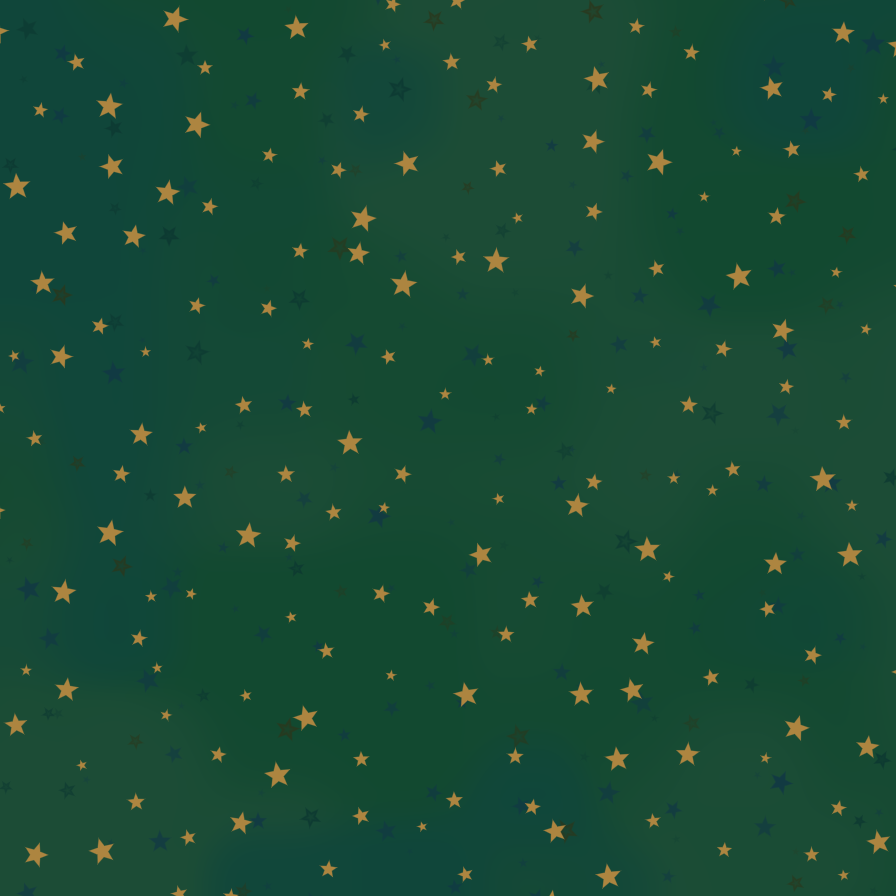
Reproduce this pattern procedurally as a WebGL 2 fragment shader.

```glsl
#version 300 es
precision highp float;

uniform vec2 u_resolution;
out vec4 fragColor;

const float PI = 3.14159265;
const float GRID_SLANT = 0.42;

const vec3 MOSS = vec3(0.110, 0.300, 0.212);
const vec3 FOREST = vec3(0.072, 0.285, 0.190);
const vec3 TEAL = vec3(0.062, 0.275, 0.230);
const vec3 GOLD = vec3(0.680, 0.520, 0.250);
const vec3 NAVY = vec3(0.065, 0.215, 0.270);
const vec3 PINE = vec3(0.045, 0.215, 0.190);
const vec3 BROWN = vec3(0.165, 0.215, 0.110);

float hash(vec2 p, float seed) {
    vec3 q = fract(vec3(p.xyx + seed * 7.31) * vec3(0.1031, 0.1030, 0.0973));
    q += dot(q, q.yzx + 33.33);
    return fract((q.x + q.y) * q.z);
}

float valueNoise(vec2 p, float seed) {
    vec2 cell = floor(p);
    vec2 f = fract(p);
    f = f * f * f * (f * (f * 6.0 - 15.0) + 10.0);
    float low = mix(hash(cell, seed), hash(cell + vec2(1, 0), seed), f.x);
    float high = mix(hash(cell + vec2(0, 1), seed), hash(cell + 1.0, seed), f.x);
    return mix(low, high, f.y);
}

float clouds(vec2 p, float seed) {
    return 0.65 * valueNoise(p, seed) + 0.35 * valueNoise(p * 2.1 + 5.7, seed + 1.0);
}

vec2 rotate(vec2 p, float angle) {
    float c = cos(angle), s = sin(angle);
    return vec2(c * p.x - s * p.y, s * p.x + c * p.y);
}

// Signed distance to a five-pointed star with one tip up
float starDistance(vec2 p, float radius) {
    float sector = 0.2 * PI;
    float angle = mod(atan(p.x, p.y) + sector, 2.0 * sector) - sector;
    vec2 folded = length(p) * vec2(cos(angle), abs(sin(angle)));
    vec2 tip = vec2(radius, 0.0);
    vec2 edge = 0.44 * radius * vec2(cos(sector), sin(sector)) - tip;
    return dot(folded - tip, normalize(vec2(edge.y, -edge.x)));
}

// Nearest star of a jittered grid: distance, radius, random pick
vec3 scatterStars(vec2 uv, float cells, vec3 radii, vec2 shares, float tilt, float seed) {
    vec2 p = rotate(uv, GRID_SLANT) * cells + seed * 0.5;
    vec3 nearest = vec3(1.0, 0.0, 0.0);
    for (int y = -1; y <= 1; y++) {
        for (int x = -1; x <= 1; x++) {
            vec2 cell = floor(p) + vec2(x, y);
            vec2 jitter = vec2(hash(cell, seed + 1.0), hash(cell, seed + 2.0)) - 0.5;
            vec2 local = rotate((p - cell - 0.5 - 0.66 * jitter) / cells, -GRID_SLANT);
            float kind = hash(cell, seed + 3.0);
            float radius = kind < shares.x ? radii.x : kind < shares.y ? radii.y : radii.z;
            radius *= mix(0.9, 1.08, hash(cell, seed + 4.0));
            float turn = tilt * (2.0 * hash(cell, seed + 5.0) - 1.0);
            float d = starDistance(rotate(local, turn), radius);
            if (d < nearest.x) nearest = vec3(d, radius, hash(cell, seed + 6.0));
        }
    }
    return nearest;
}

float coverage(float d, float blur) {
    return 1.0 - smoothstep(-blur, blur, d);
}

// Soft mottled cloth
vec3 background(vec2 uv) {
    float mottling = smoothstep(0.3, 0.7, clouds(uv * 3.6, 11.0));
    float pool = smoothstep(0.52, 0.76, clouds(uv * 3.2 + 3.0, 23.0));
    vec3 color = mix(FOREST, MOSS, mottling);
    return mix(color, TEAL, pool * 0.9);
}

// Shadowy stars: solid navy or pine, or brown with a faded heart
vec3 addDarkStars(vec3 color, vec3 star, float strength, float blur) {
    float pick = star.z;
    vec3 tint = pick < 0.52 ? NAVY : pick < 0.76 ? PINE : BROWN;
    float hollow = smoothstep(0.6, 0.7, pick) * 0.6;
    float heart = coverage(star.x + 0.2 * star.y, blur * 1.5);
    float fade = mix(0.5, 0.9, fract(pick * 17.0));
    float alpha = coverage(star.x, blur) * (1.0 - hollow * heart);
    return mix(color, tint, alpha * fade * strength);
}

void main() {
    vec2 uv = gl_FragCoord.xy / u_resolution.y;
    float blur = max(0.0009, 0.75 / u_resolution.y);

    vec3 specks = scatterStars(uv, 8.0, vec3(0.0055, 0.0045, 0.0038), vec2(0.3, 0.7), PI, 31.0);
    vec3 shadows = scatterStars(uv, 11.5, vec3(0.0132, 0.0098, 0.0070), vec2(0.36, 0.72), PI, 14.0);
    vec3 golds = scatterStars(uv, 12.6, vec3(0.0142, 0.0093, 0.0062), vec2(0.33, 0.75), 0.35, 3.0);

    vec3 color = background(uv);
    color = addDarkStars(color, specks, 0.55, blur * 1.3);
    color = addDarkStars(color, shadows, 0.95, blur * 1.2);
    color = mix(color, GOLD, coverage(golds.x, blur));
    fragColor = vec4(color, 1.0);
}
```
